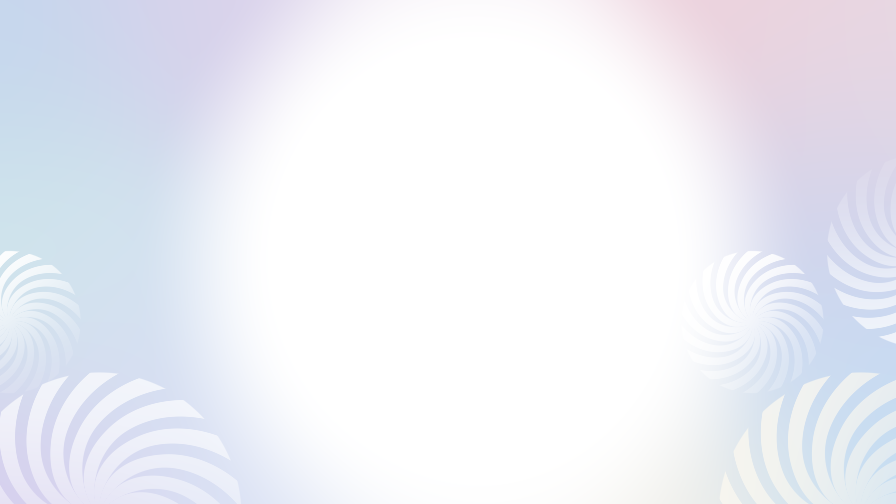
Reproduce this background procedurally as a WebGL 1 fragment shader.

```glsl
precision highp float;
// Pastel backdrop: soft colour pools blended by distance around a white glow,
// with translucent curved-blade pinwheels along the lower and right edges.
// Lengths are in canvas heights, with the origin at the lower left.
uniform vec2 u_resolution;

const float TAU = 6.28318;
const float BLADES = 18.0;
const float TWIST = 1.35;

// Adds one colour pool: rgb is weighted colour, a is total weight.
vec4 pool(vec2 p, vec2 centre, vec3 colour) {
  vec2 d = p - centre;
  float weight = exp(-dot(d, d) / 0.075) + 0.00001;
  return vec4(colour * weight, weight);
}

vec3 pastelField(vec2 p) {
  vec4 sum = pool(p, vec2(0.02, 0.92), vec3(0.77, 0.84, 0.93));
  sum += pool(p, vec2(0.43, 1.00), vec3(0.85, 0.82, 0.92));
  sum += pool(p, vec2(0.04, 0.53), vec3(0.81, 0.90, 0.92));
  sum += pool(p, vec2(0.30, 0.33), vec3(0.84, 0.88, 0.95));
  sum += pool(p, vec2(0.05, 0.00), vec3(0.84, 0.81, 0.93));
  sum += pool(p, vec2(0.54, 0.04), vec3(0.86, 0.89, 0.96));
  sum += pool(p, vec2(0.90, 1.05), vec3(0.96, 0.93, 0.96));
  sum += pool(p, vec2(1.47, 0.97), vec3(0.93, 0.82, 0.86));
  sum += pool(p, vec2(1.78, 0.93), vec3(0.91, 0.85, 0.89));
  sum += pool(p, vec2(1.65, 0.60), vec3(0.83, 0.83, 0.92));
  sum += pool(p, vec2(1.70, 0.29), vec3(0.78, 0.85, 0.95));
  sum += pool(p, vec2(1.78, 0.02), vec3(0.76, 0.87, 0.95));
  sum += pool(p, vec2(1.38, 0.00), vec3(0.95, 0.94, 0.91));
  sum += pool(p, vec2(0.95, -0.05), vec3(0.97, 0.97, 0.97));
  return sum.rgb / sum.a;
}

// Coverage of a pinwheel whose blades bend clockwise and fuse at the hub.
float pinwheel(vec2 q, float radius, float pixel) {
  float dist = length(q);
  float r = dist / radius;
  float angle = atan(q.y, q.x + 0.000001) + TWIST * r;
  float across = abs(fract(angle * BLADES / TAU + 0.232) - 0.5);
  float halfWidth = mix(0.55, 0.285, smoothstep(0.08, 0.62, r));
  float edge = (halfWidth - across) * TAU * dist / BLADES;
  float blade = smoothstep(-pixel, pixel, edge);
  float hub = 1.0 - smoothstep(0.08, 0.18, r);
  float rim = 1.0 - smoothstep(-pixel, pixel, dist - radius);
  return max(blade, hub) * rim;
}

// Paints a pinwheel with opacity rising from low to high along a direction.
vec3 paintWheel(vec3 base, vec2 p, vec2 centre, float radius,
                vec2 direction, vec2 opacity, vec3 tint, float pixel) {
  vec2 q = p - centre;
  float along = smoothstep(-1.0, 1.0, dot(q, direction) / radius);
  float cover = pinwheel(q, radius, pixel);
  return mix(base, tint, cover * mix(opacity.x, opacity.y, along));
}

void main() {
  vec2 p = gl_FragCoord.xy / u_resolution.y;
  float pixel = 0.75 / u_resolution.y;
  vec3 white = vec3(1.0);
  vec3 cream = vec3(0.98, 0.97, 0.94);

  // Colour field and central glow
  vec2 fromGlow = (p - vec2(0.94, 0.487)) * vec2(1.0, 0.95);
  float glow = 1.0 - smoothstep(0.39, 0.68, length(fromGlow));
  vec3 colour = mix(pastelField(p), white, glow);

  // Small wheels
  vec2 upLeft = vec2(-0.6, 0.8);
  colour = paintWheel(colour, p, vec2(0.019, 0.361), 0.141,
                      upLeft, vec2(0.10, 0.95), white, pixel);
  colour = paintWheel(colour, p, vec2(1.493, 0.361), 0.141,
                      upLeft, vec2(0.20, 0.95), white, pixel);

  // Wheel leaving the right edge
  colour = paintWheel(colour, p, vec2(1.833, 0.502), 0.192,
                      vec2(0.0, -1.0), vec2(0.10, 0.70), white, pixel);

  // Large wheels rising from the bottom edge
  colour = paintWheel(colour, p, vec2(0.197, -0.021), 0.282,
                      vec2(0.0, 1.0), vec2(0.0, 0.68), white, pixel);
  colour = paintWheel(colour, p, vec2(1.708, -0.021), 0.282,
                      vec2(-0.8, 0.6), vec2(0.10, 0.80), cream, pixel);

  gl_FragColor = vec4(colour, 1.0);
}
```
